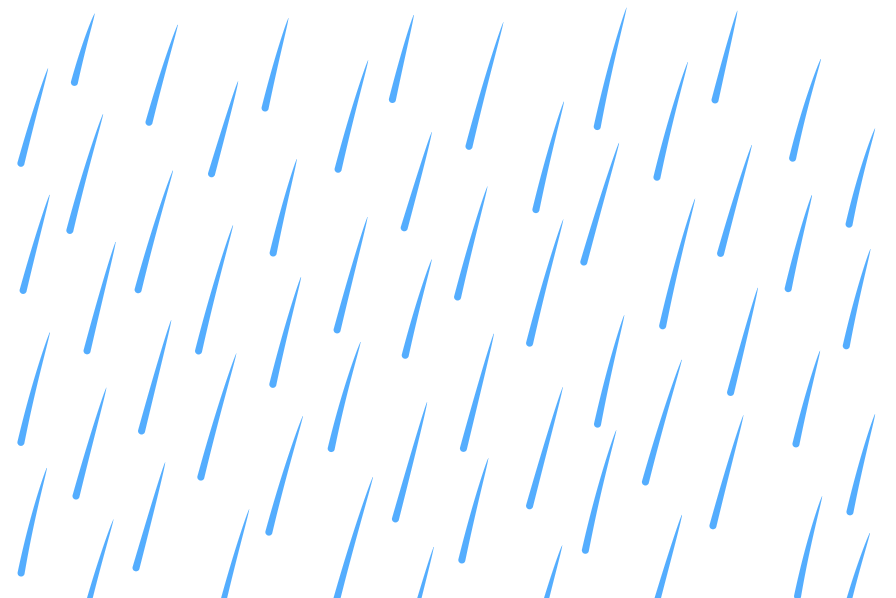
A WebGL 2 fragment shader for this pattern:

```glsl
#version 300 es
precision highp float;
// Slanted, tapering blue raindrop strokes scattered over white.

#define CELL vec2(0.107, 0.236)    // column and row pitch, canvas height = 1
#define JITTER vec2(0.034, 0.050)  // full range of random offsets
#define STAGGER 0.42               // vertical shift per column, in cells
#define LENGTH vec2(0.160, 0.220)  // shortest and longest stroke
#define SLANT vec2(0.240, 0.290)   // lean from vertical, radians
#define RADIUS 0.0059              // half width at the rounded foot
#define TAPER 0.58                 // exponent of the narrowing
#define BOW 0.010                  // largest sideways bend
#define SIDE_MARGIN 0.035
#define MIN_LENGTH 0.100           // shorter cropped strokes are left out
#define RAIN_BLUE vec3(0.330, 0.680, 0.995)
#define PAPER_WHITE vec3(1.0)

uniform vec2 u_resolution;
out vec4 outColor;

vec4 hash4(vec2 cell) {
    vec4 q = fract(cell.xyxy * vec4(0.1031, 0.1030, 0.0973, 0.1099) + 0.37);
    q += dot(q, q.wzxy + 33.33);
    return fract((q.xxyz + q.yzzw) * q.zywx);
}

// Approximate distance to a bowed stroke that narrows from foot to tip.
float strokeDistance(vec2 p, vec2 foot, vec2 axis, float len, float bow) {
    vec2 rel = p - foot;
    float t = clamp(dot(rel, axis) / len, 0.0, 1.0);
    vec2 side = vec2(-axis.y, axis.x);
    vec2 spine = axis * len * t + side * bow * t * (1.0 - t);
    return length(rel - spine) - RADIUS * pow(1.0 - t, TAPER);
}

// Distance to the stroke owned by one cell; large when it has none.
float cellDistance(vec2 p, vec2 cell, float aspect) {
    vec2 center = (cell + 0.5) * CELL;
    center.y -= fract(cell.x * STAGGER) * CELL.y;
    if (center.x < 0.0 || center.x > aspect - 0.03) return 1.0;

    vec4 shape = hash4(cell + 17.0);
    vec4 place = hash4(cell + 71.0);
    center += (place.xy - 0.5) * JITTER;

    float len = mix(LENGTH.x, LENGTH.y, shape.x);
    float angle = mix(SLANT.x, SLANT.y, shape.y);
    vec2 axis = vec2(sin(angle), cos(angle));
    vec2 foot = center - 0.5 * len * axis;

    // Keep strokes inside the sides and shorten those near the top.
    foot.x = clamp(foot.x, SIDE_MARGIN, aspect - SIDE_MARGIN - len * axis.x);
    len = min(len, (0.997 - 0.03 * place.z - foot.y) / axis.y);
    if (len < MIN_LENGTH || foot.y + len * axis.y < 0.07) return 1.0;

    return strokeDistance(p, foot, axis, len, BOW * shape.z);
}

void main() {
    vec2 p = gl_FragCoord.xy / u_resolution.y;
    float aspect = u_resolution.x / u_resolution.y;
    float column = floor(p.x / CELL.x);
    float d = 1.0;

    // Nearest stroke among neighbouring columns and rows.
    for (int i = -1; i <= 1; i++) {
        float x = column + float(i);
        float row = floor(p.y / CELL.y + fract(x * STAGGER));
        for (int j = -1; j <= 1; j++) {
            d = min(d, cellDistance(p, vec2(x, row + float(j)), aspect));
        }
    }

    float coverage = clamp(0.5 - d * u_resolution.y, 0.0, 1.0);
    outColor = vec4(mix(PAPER_WHITE, RAIN_BLUE, coverage), 1.0);
}
```
